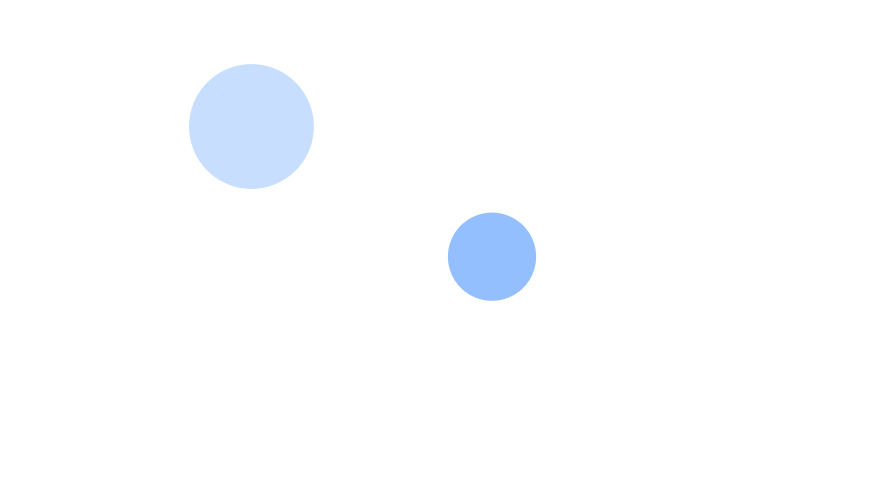
Give the GLSL for this background, as a WebGL 2 fragment shader.

```glsl
#version 300 es
precision highp float;
// Two flat pale blue discs on a plain white background.

uniform vec2 u_resolution;
out vec4 fragColor;

const vec3 WHITE = vec3(1.0);
const vec3 PALE_BLUE = vec3(0.78, 0.87, 1.0);
const vec3 SKY_BLUE = vec3(0.58, 0.75, 1.0);

// Signed distance to a circle, negative inside.
float circleDistance(vec2 point, vec2 center, float radius) {
    return length(point - center) - radius;
}

// Coverage of a shape with an edge one pixel wide.
float coverage(float dist, float pixel) {
    return clamp(0.5 - dist / pixel, 0.0, 1.0);
}

// Lays a flat disc over the colour below it.
vec3 paintDisc(vec3 below, vec3 color, vec2 point, vec2 center, float radius, float pixel) {
    return mix(below, color, coverage(circleDistance(point, center, radius), pixel));
}

void main() {
    // Canvas units: height is 1, x is measured from the middle.
    float pixel = 1.0 / u_resolution.y;
    vec2 point = (gl_FragCoord.xy - vec2(0.5 * u_resolution.x, 0.0)) * pixel;

    // Large disc at upper left, smaller disc near the middle.
    vec3 color = WHITE;
    color = paintDisc(color, PALE_BLUE, point, vec2(-0.390, 0.749), 0.1238, pixel);
    color = paintDisc(color, SKY_BLUE, point, vec2(0.0873, 0.4907), 0.0875, pixel);

    fragColor = vec4(color, 1.0);
}
```
